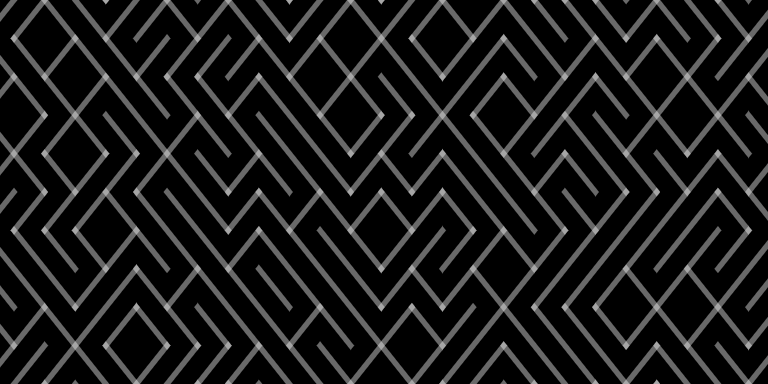
Write a Shadertoy shader that draws this pattern.

```glsl
// Random maze of translucent diagonal strokes, one per cell, on black.

// Integer hash of a cell, 0 to 1
float hash(ivec2 cell) {
    uvec2 q = uvec2(cell + 4096) * uvec2(1597u, 3571u);
    uint n = (q.x ^ (q.y << 7)) * 277803u;
    n = (n ^ (n >> 15)) * 739391u;
    n = (n ^ (n >> 13)) * 277803u;
    return float((n ^ (n >> 16)) & 65535u) / 65535.0;
}

// Coverage of a bar along the y axis, reaching from -1 to 1 plus square caps
float bar(vec2 p, float halfWidth, float pixel) {
    vec2 d = abs(p) - vec2(halfWidth, 1.0 + halfWidth);
    return clamp(0.5 - max(d.x, d.y) / pixel, 0.0, 1.0);
}

void mainImage(out vec4 fragColor, in vec2 fragCoord) {
    // Cells are a little taller than wide
    vec2 cellSize = vec2(0.0797, 0.1);
    vec2 p = (fragCoord / iResolution.y - vec2(0.0365, 0.0)) / cellSize;
    float pixel = length(1.0 / (cellSize * iResolution.y));
    vec2 home = floor(p);

    // Strongest rising and falling stroke among the neighbouring cells
    float rising = 0.0, falling = 0.0;
    for (int j = -1; j <= 1; j++)
    for (int i = -1; i <= 1; i++) {
        vec2 cell = home + vec2(i, j);
        vec2 d = p - cell - 0.5;
        vec2 diagonal = vec2(d.x + d.y, d.x - d.y);
        if (hash(ivec2(cell)) < 0.5)
            rising = max(rising, bar(diagonal.yx, 0.115, pixel));
        else
            falling = max(falling, bar(diagonal, 0.115, pixel));
    }

    // Both directions are translucent white, so crossings turn brighter
    float opacity = 0.41;
    float light = 1.0 - (1.0 - opacity * rising) * (1.0 - opacity * falling);
    fragColor = vec4(vec3(light), 1.0);
}
```
